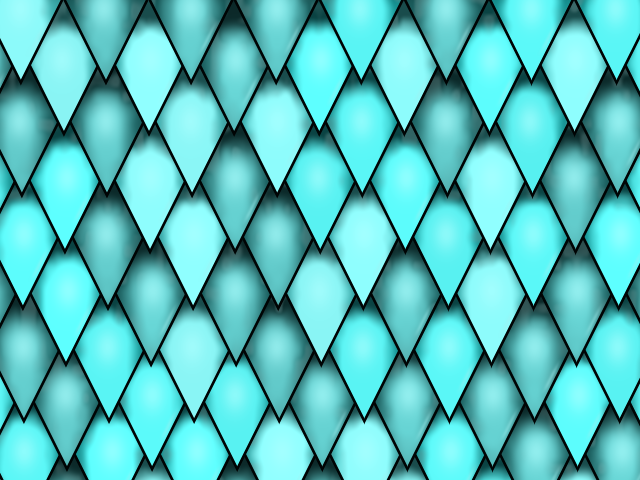
Write a WebGL 1 fragment shader that draws this pattern.

```glsl
precision highp float;
// Overlapping pointed scales in glossy cyan, some dull and some pale.
// Rows of V shapes are painted from the bottom up, so each row covers
// the one below; an egg-shaped gradient and noise shade every scale.

uniform vec2 u_resolution;

const float COLUMNS = 7.52;      // scales across the canvas
const float ROW_PITCH = 0.663;   // in scale widths
const float FIRST_TIP = 0.97;    // depth of the top row of tips
const float HALF_LINE = 0.0155;
const int ROWS = 10;

float hash(vec2 p) {
  p = fract(p * vec2(0.1031, 0.1137));
  p += dot(p, p.yx + 33.33);
  return fract((p.x + p.y) * p.x * 37.0);
}

float noise(vec2 p) {
  vec2 cell = floor(p);
  vec2 f = fract(p);
  f = f * f * (3.0 - 2.0 * f);
  float low = mix(hash(cell), hash(cell + vec2(1.0, 0.0)), f.x);
  float high = mix(hash(cell + vec2(0.0, 1.0)), hash(cell + 1.0), f.x);
  return mix(low, high, f.y);
}

// Depth of a row of tips below the top edge, with uneven row spacing.
float tipDepth(float row) {
  float second = 1.0 - min(abs(row - 1.0), 1.0);
  return FIRST_TIP + ROW_PITCH * row - 0.06 * second - 0.1 * step(6.5, row);
}

// Signed distance to the V outline, positive inside.
float scaleDistance(vec2 p) {
  return (p.y - 2.0 * abs(p.x)) / sqrt(5.0);
}

// Colour of one scale; p is measured upward from its tip.
vec3 scaleColor(vec2 p, vec2 id) {
  float kind = hash(id * 7.3 + 19.0);
  float dull = step(kind, 0.36);
  float pale = step(0.78, kind);
  float tone = hash(id * 3.7 + 53.0);
  float smudge = noise(p * vec2(9.0, 6.0) + id * 17.0);

  // Egg-shaped body, long toward the tip
  vec2 v = p - vec2(0.06 * (tone - 0.5), 0.87);
  vec2 radii = vec2(0.31, v.y > 0.0 ? 0.38 : 1.3);
  float e = length(v / radii) + 0.2 * (smudge - 0.5);
  float body = 1.0 - smoothstep(mix(0.72, 0.3, dull), 1.35, e);

  vec3 lit = mix(vec3(0.36, 0.99, 0.99), vec3(0.56, 1.0, 1.0), pale);
  lit = mix(lit, vec3(0.40, 0.83, 0.83), dull);
  lit *= 0.95 + 0.07 * tone;
  vec3 rim = mix(vec3(0.09, 0.58, 0.58), vec3(0.22, 0.66, 0.66), pale);
  rim = mix(rim, vec3(0.10, 0.36, 0.36), dull);

  // Shadow cast by the scales above, and gray smudges on the rim
  rim *= 1.0 - 0.55 * smoothstep(0.85, 1.4, p.y);
  rim = mix(rim, vec3(0.42, 0.58, 0.58), 0.4 * smoothstep(0.5, 0.9, smudge));
  vec3 color = mix(rim, lit, body);

  // Soft highlight and a thin gleam along the lower right side
  vec2 g = v / vec2(0.15, 0.21);
  color = mix(color, vec3(0.68, 1.0, 1.0), 0.6 * exp(-dot(g, g)));
  float side = (scaleDistance(p) - 0.055) / 0.022;
  float span = smoothstep(0.3, 0.45, p.y) * (1.0 - smoothstep(0.55, 0.75, p.y));
  float gleam = exp(-side * side) * span * step(0.0, p.x) * step(0.4, tone);
  return mix(color, vec3(0.62, 0.94, 0.94), 0.4 * gleam);
}

void main() {
  float pixel = COLUMNS / u_resolution.x;
  float x = gl_FragCoord.x * pixel;
  float depth = (u_resolution.y - gl_FragCoord.y) * pixel;
  vec3 color = vec3(0.03, 0.3, 0.3);

  // Paint the rows from the bottom to the top
  for (int i = 0; i < ROWS; i++) {
    float row = float(ROWS - 1 - i);
    float across = x - 0.245 - 0.006 * row - 0.5 * mod(row, 2.0);
    float column = floor(across + 0.5);
    vec2 p = vec2(across - column, tipDepth(row) - depth);
    float d = scaleDistance(p);
    float fill = smoothstep(-0.5 * pixel, 0.5 * pixel, d);
    float line = 1.0 - smoothstep(-0.6 * pixel, 0.6 * pixel, abs(d) - HALF_LINE);
    color = mix(color, scaleColor(p, vec2(column, row)), fill);
    color = mix(color, vec3(0.0, 0.015, 0.015), line);
  }
  gl_FragColor = vec4(color, 1.0);
}
```
